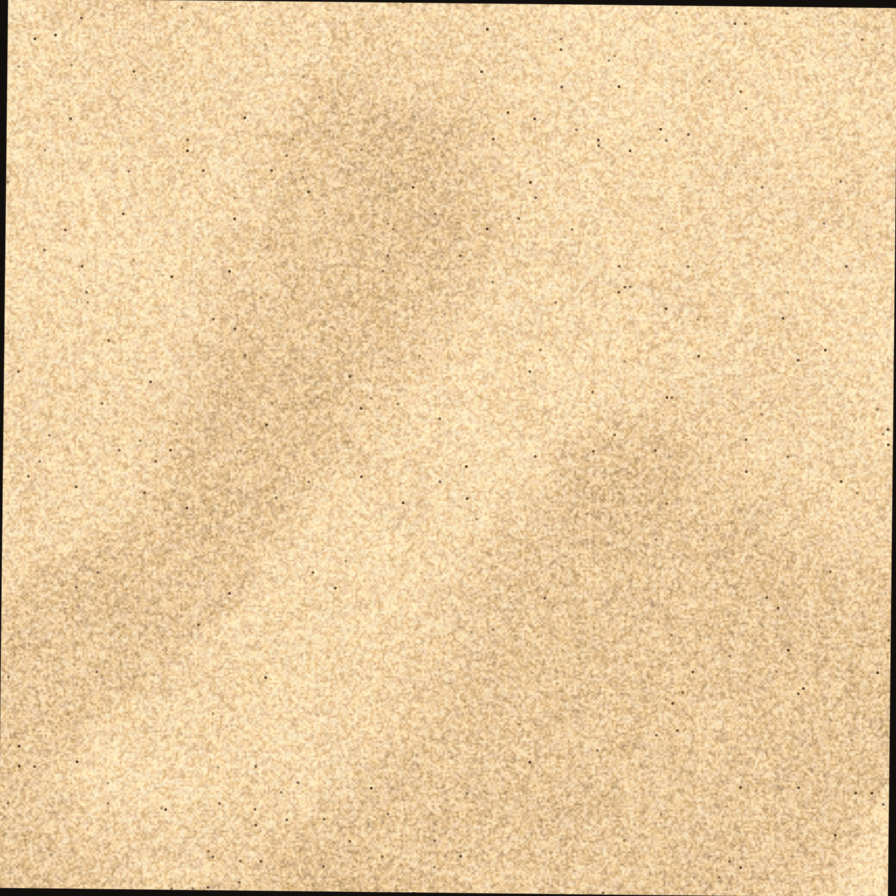
Give the GLSL for this texture, as a Shadertoy shader.

```glsl
// Wind-shaped pale sand with soft diagonal dune shadows, on a slightly tilted square sheet

float hash(vec2 cell) {
    uvec2 q = uvec2(ivec2(cell)) * uvec2(1597334673u, 3812015801u);
    uint h = (q.x ^ q.y) * 1597334673u;
    h = (h ^ (h >> 15)) * 2246822519u;
    h ^= h >> 13;
    return float(h >> 8) / 16777216.0;
}

float noise(vec2 p) {
    vec2 cell = floor(p), f = fract(p);
    f = f * f * (3.0 - 2.0 * f);
    return mix(mix(hash(cell), hash(cell + vec2(1, 0)), f.x),
               mix(hash(cell + vec2(0, 1)), hash(cell + vec2(1, 1)), f.x), f.y);
}

float fbm(vec2 p) {
    float sum = 0.0, weight = 0.5;
    for (int i = 0; i < 4; i++) {
        sum += weight * noise(p);
        p = mat2(1.6, 1.2, -1.2, 1.6) * p + 7.3;
        weight *= 0.5;
    }
    return sum / 0.9375;
}

// Shadowed hollows, stretched up and to the right; edges vary from crisp to faded
float duneShadow(vec2 uv) {
    vec2 bend = vec2(fbm(uv * 2.3 + 3.0), fbm(uv * 2.3 + 19.0)) - 0.5;
    vec2 p = uv + 0.3 * bend;
    vec2 along = vec2(0.72, 0.69);
    vec2 d = vec2(dot(p, along), dot(p, vec2(along.y, -along.x)));
    float hollow = 0.85 * noise(d * vec2(2.6, 6.0) + 11.0) + 0.15 * fbm(d * vec2(7.0, 15.0) + 31.0);
    float softness = mix(0.05, 0.28, smoothstep(0.3, 0.7, noise(uv * 5.0 + 43.0)));
    return smoothstep(0.58 - softness, 0.58 + softness, hollow);
}

// Tone is centred on zero, with unit spread
vec3 sandColor(float tone) {
    vec3 shade = vec3(0.84, 0.71, 0.53), tan_ = vec3(0.91, 0.78, 0.60);
    vec3 cream = vec3(0.96, 0.84, 0.67), light = vec3(0.98, 0.90, 0.73);
    vec3 color = mix(shade * 0.84, shade, smoothstep(-3.2, -1.75, tone));
    color = mix(color, tan_, clamp(tone + 1.75, 0.0, 1.0));
    color = mix(color, cream, clamp(tone + 0.75, 0.0, 1.0));
    color = mix(color, light, clamp((tone - 0.25) / 1.05, 0.0, 1.0));
    return color + 0.04 * smoothstep(1.4, 2.4, tone);
}

void mainImage(out vec4 fragColor, in vec2 fragCoord) {
    vec2 uv = fragCoord / iResolution.xy;
    float pixel = 1.0 / min(iResolution.x, iResolution.y);

    // Broad light and shadow
    float tone = 0.35 - 1.1 * duneShadow(uv) + 0.9 * (fbm(uv * 9.0 + 53.0) - 0.5);

    // Two sizes of sand grain on turned lattices
    vec2 turned = mat2(0.8, 0.6, -0.6, 0.8) * uv;
    tone += 2.7 * (noise(turned * 270.0 + 300.0) - 0.5);
    tone += 2.9 * (noise(uv * 430.0 + 71.0) - 0.5);
    vec3 color = sandColor(tone);

    // Slight warm and cool variation between grains
    color += vec3(0.012, 0.0, -0.03) * (noise(turned * 210.0 + 900.0) - 0.5) * 2.0;

    // Sparse dark mineral specks
    vec2 grid = uv * 170.0, cell = floor(grid);
    vec2 center = 0.35 + 0.3 * vec2(hash(cell + 401.0), hash(cell + 607.0));
    float speck = 1.0 - smoothstep(0.12, 0.42, length(fract(grid) - center));
    speck *= step(0.992, hash(cell + 809.0)) * mix(0.35, 0.9, hash(cell + 1013.0));
    color = mix(color, vec3(0.30, 0.22, 0.15), speck);

    // Tilted sheet leaves thin dark wedges along the border
    vec2 sheet = mat2(1.0, -0.011, 0.011, 1.0) * (uv - 0.5);
    sheet = vec2(uv.x - 0.5 - 0.011 * (uv.y - 0.5), uv.y - 0.5 + 0.011 * (uv.x - 0.5));
    float border = max(abs(sheet.x), abs(sheet.y)) - 0.4965;
    color = mix(color, vec3(0.07, 0.06, 0.05), smoothstep(-pixel, pixel, border));

    fragColor = vec4(clamp(color, 0.0, 1.0), 1.0);
}
```
